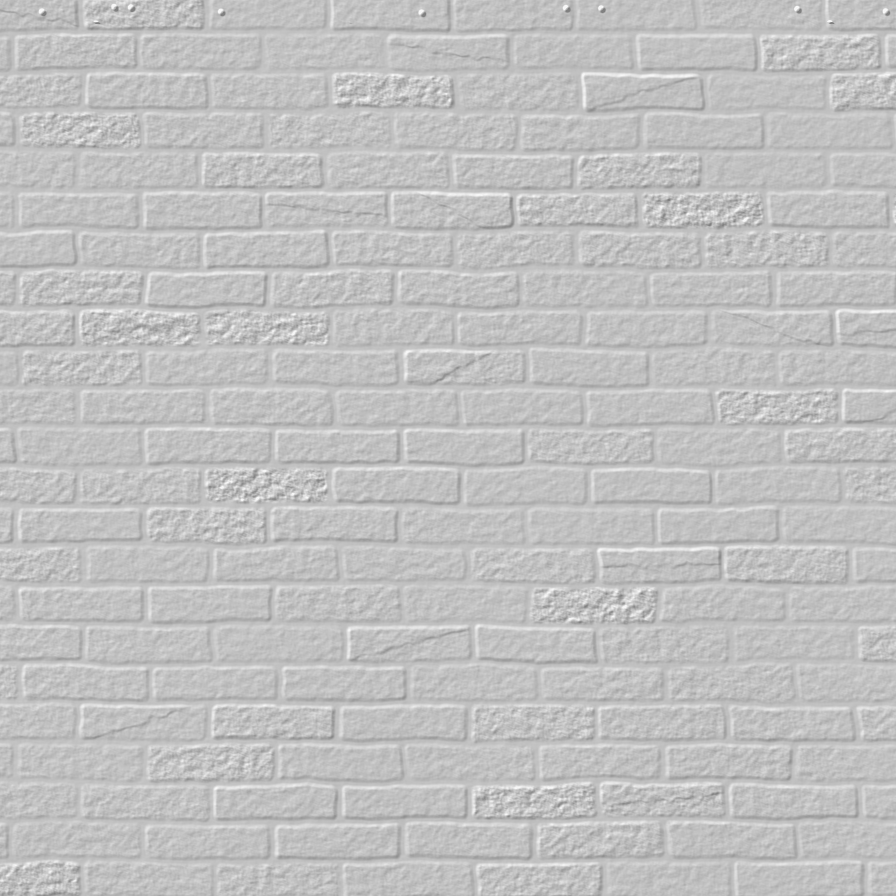
Give the GLSL for this texture map, as a Shadertoy shader.

```glsl
// Pale grey painted brick wall in running bond, shaded as a shallow relief lit from the upper left.

const float ROW_HEIGHT = 0.0440;
const float ROW_START = 0.0404;
const float COLUMN_START = 0.018;
const float JOINT = 0.0025;
const vec2 TO_LIGHT = vec2(-0.0018, 0.0019);

float hash(vec2 p) {
    vec3 q = fract(p.xyx * vec3(0.1031, 0.1030, 0.0973));
    q += dot(q, q.yzx + 33.33);
    return fract((q.x + q.y) * q.z);
}

float noise(vec2 p) {
    vec2 i = floor(p), f = fract(p);
    f = f * f * (3.0 - 2.0 * f);
    return mix(mix(hash(i), hash(i + vec2(1, 0)), f.x),
               mix(hash(i + vec2(0, 1)), hash(i + vec2(1, 1)), f.x), f.y);
}

float fbm(vec2 p) {
    float sum = 0.0, amplitude = 0.5;
    for (int i = 0; i < 3; i++) {
        sum += amplitude * noise(p);
        p = mat2(1.6, 1.2, -1.2, 1.6) * p + 17.3;
        amplitude *= 0.5;
    }
    return sum;
}

float roundedBox(vec2 p, vec2 halfSize, float radius) {
    vec2 d = abs(p) - halfSize + radius;
    return length(max(d, 0.0)) + min(max(d.x, d.y), 0.0) - radius;
}

// Wobble the coordinates so that no joint is perfectly straight
vec2 handLaid(vec2 p) {
    vec2 slow = vec2(noise(p * 17.0), noise(p * 15.0 + 40.0)) - 0.5;
    vec2 quick = vec2(noise(p * 70.0 + 9.0), noise(p * 70.0 + 80.0)) - 0.5;
    return p + slow * vec2(0.007, 0.005) + quick * 0.0022;
}

// Slanted step where an old chip or crack has been painted over
float crack(vec2 local, float seed) {
    float slope = mix(-0.5, 0.7, fract(seed * 91.0));
    float wobble = 0.006 * (noise(local * 120.0 + seed * 50.0) - 0.5);
    return smoothstep(-0.002, 0.002, local.y - slope * local.x + wobble);
}

// Loose crumbs of paint along the upper edge
float crumbs(vec2 p, float spacing) {
    vec2 id = floor(p / spacing);
    vec2 center = 0.3 + 0.4 * vec2(hash(id + 3.0), hash(id + 8.0));
    float d = length(fract(p / spacing) - center) * spacing;
    float present = step(0.86, hash(id + 21.0)) * step(0.975, p.y);
    return present * (1.0 - smoothstep(0.001, 0.0045, d));
}

float wallHeight(vec2 p) {
    vec2 q = handLaid(p);

    // Running bond, with slightly longer bricks toward the bottom
    float y = (q.y - ROW_START) / ROW_HEIGHT;
    float row = floor(y);
    float pitch = mix(0.146, 0.138, p.y);
    float x = (q.x - COLUMN_START) / pitch - 0.5 * mod(row, 2.0);
    x += 0.07 * (hash(vec2(row + 50.0, 4.0)) - 0.5);
    vec2 id = vec2(floor(x), row) + 30.0;
    vec2 size = vec2(pitch, ROW_HEIGHT);
    vec2 local = (fract(vec2(x, y)) - 0.5) * size;

    // Brick face, its own relief and its own roughness
    float inset = JOINT + 0.0012 * hash(id + 5.0);
    float d = roundedBox(local, 0.5 * size - inset, 0.005);
    float face = 1.0 - smoothstep(-0.0035, 0.002, d);
    float level = mix(0.35, 1.05, hash(id + 11.0));
    float patches = noise(p * 7.0 + 2.0);
    float rough = 0.45 + 0.7 * patches + 2.6 * pow(hash(id + 70.0), 6.0);

    float grain = fbm(p * vec2(125.0, 150.0)) - 0.45;
    float height = face * (level + rough * grain) + 0.35 * grain;
    float seed = hash(id + 140.0);
    height += 0.6 * step(0.93, seed) * face * crack(local, seed);
    return height + 2.0 * crumbs(p, 0.02);
}

void mainImage(out vec4 fragColor, in vec2 fragCoord) {
    vec2 p = fragCoord / iResolution.xy;

    // Directional relief: faces turned to the light brighten
    float slope = wallHeight(p) - wallHeight(p + TO_LIGHT);
    float shade = 0.755 + 0.23 * slope;
    shade += 0.012 * (noise(p * 5.0) - 0.5);
    fragColor = vec4(vec3(clamp(shade, 0.5, 0.97)), 1.0);
}
```
